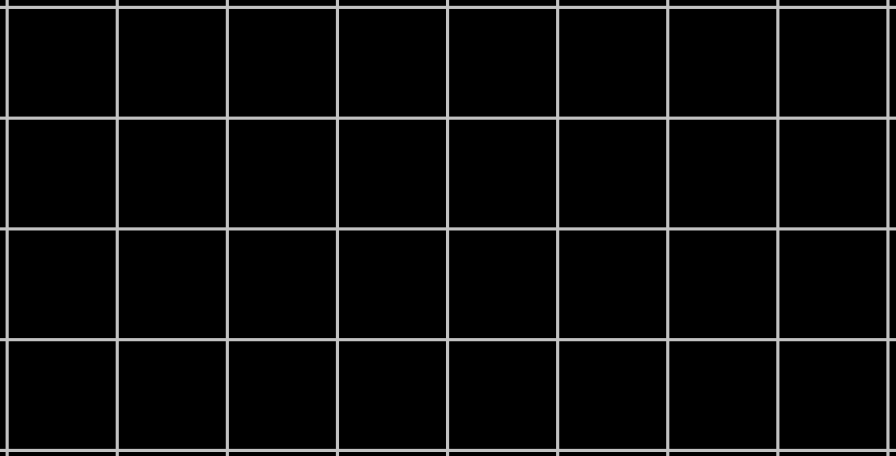
Give the GLSL for this pattern, as a WebGL 1 fragment shader.

```glsl
precision highp float;

// A plain square grid of thin, even grey lines on black, eight cells by four,
// with a narrow margin of the next cells showing at every edge.
// Each line is antialiased by its exact overlap with the pixel's width.

uniform vec2 u_resolution;

#define CELLS vec2(8.138, 4.117)         // periods across the canvas
#define CROSSING vec2(0.4995, 0.498)     // central crossing, canvas fractions
#define LINE_WIDTH 0.0069                // in canvas heights
#define LINE_COLOR vec3(0.76)
#define GROUND_COLOR vec3(0.0)

// Signed offset to the nearest grid line on each axis, in canvas fractions.
vec2 offsetToLine(vec2 uv) {
    vec2 cell = (uv - CROSSING) * CELLS;
    return (fract(cell + 0.5) - 0.5) / CELLS;
}

// Share of a pixel covered by a line; offset and halfWidth are in pixels.
vec2 lineCoverage(vec2 offset, float halfWidth) {
    vec2 upper = min(offset + 0.5, vec2(halfWidth));
    vec2 lower = max(offset - 0.5, vec2(-halfWidth));
    return clamp(upper - lower, 0.0, 1.0);
}

void main() {
    vec2 uv = gl_FragCoord.xy / u_resolution;
    vec2 offset = offsetToLine(uv) * u_resolution;
    vec2 coverage = lineCoverage(offset, 0.5 * LINE_WIDTH * u_resolution.y);

    // Union of the vertical and horizontal lines
    float ink = 1.0 - (1.0 - coverage.x) * (1.0 - coverage.y);
    gl_FragColor = vec4(mix(GROUND_COLOR, LINE_COLOR, ink), 1.0);
}
```
